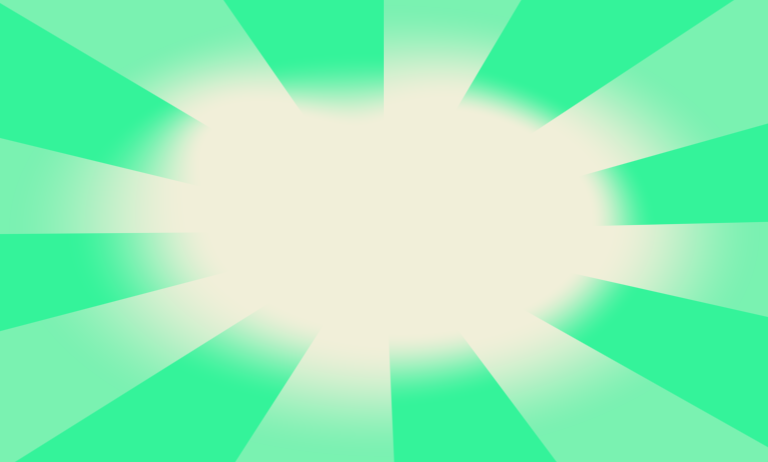
Give the GLSL for this background, as a Shadertoy shader.

```glsl
// Green sunburst of alternating rays around a soft, uneven cream glow.

const vec3 GREEN = vec3(0.205, 0.953, 0.605);
const vec3 CREAM = vec3(0.945, 0.937, 0.850);

const float TAU = 6.2831853;
const float RAY_STEP = 0.396;      // angle of one ray, leaving a narrow last ray
const float RAY_TINT = 0.37;       // share of cream in the pale rays

const float CORE_RADIUS = 0.49;    // where the glow starts to fade
const float CORE_PALE = 0.05;      // extra core radius in the pale rays
const float CORE_LEAN = 0.07;      // core stretch toward the upper right
const float LEAN_ANGLE = 0.873;
const float LOBE_SIZE = 0.13;      // bulge at the upper left
const float LOBE_ANGLE = 2.304;
const float DENT_SIZE = 0.10;      // dent at the top
const float DENT_ANGLE = 1.728;

const float FADE_END_DEEP = 0.77;  // where the glow ends in the deep rays
const float FADE_END_LEAN = 0.06;
const float FADE_END_PALE = 0.99;  // where the glow ends in the pale rays

// Smooth periodic bump of height 1 around a given angle.
float angularBump(float angle, float center, float sharpness) {
    return exp(sharpness * (cos(angle - center) - 1.0));
}

// 0 in deep rays, 1 in pale rays; counted counterclockwise from the top.
float rayMask(vec2 p, float pixel) {
    float turn = mod(atan(-p.x, p.y) + TAU, TAU);
    float phase = 0.5 * TAU / RAY_STEP;
    float softness = phase * pixel / max(length(p), pixel);
    return smoothstep(-softness, softness, -sin(turn * phase));
}

// Radius of the solid core of the glow.
float coreRadius(float angle) {
    return CORE_RADIUS
        + CORE_LEAN * cos(angle - LEAN_ANGLE)
        + LOBE_SIZE * angularBump(angle, LOBE_ANGLE, 12.8)
        - DENT_SIZE * angularBump(angle, DENT_ANGLE, 20.0);
}

void mainImage(out vec4 fragColor, in vec2 fragCoord) {
    // Both axes run from -1 to 1, so rays and glow stretch with the canvas.
    vec2 p = 2.0 * fragCoord / iResolution.xy - 1.0;
    float radius = length(p);
    float angle = atan(p.y, p.x);
    float pale = rayMask(p, 1.5 / iResolution.y);

    // Each kind of ray has its own fade.
    float core = coreRadius(angle);
    float deepEnd = FADE_END_DEEP - FADE_END_LEAN * cos(angle);
    float deepGlow = 1.0 - smoothstep(core, deepEnd, radius);
    float paleGlow = 1.0 - smoothstep(core + CORE_PALE, FADE_END_PALE, radius);

    float cream = mix(deepGlow, mix(RAY_TINT, 1.0, paleGlow), pale);
    fragColor = vec4(mix(GREEN, CREAM, cream), 1.0);
}
```
